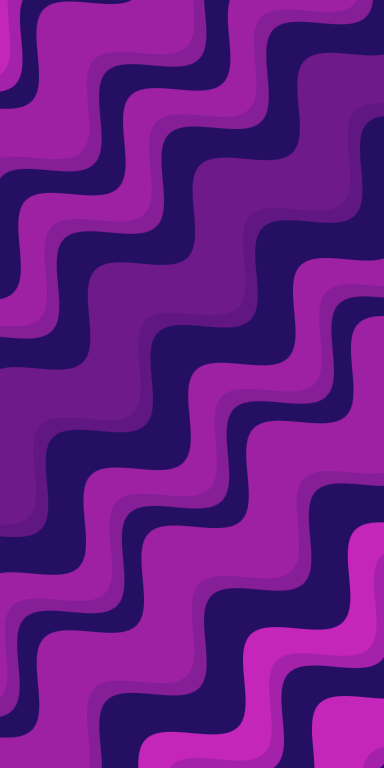
A Shadertoy shader for this background:

```glsl
// Lengths are in canvas widths
const float WAVE_PERIOD = 0.5456;
const float WAVE_HEIGHT = 0.104;
const float WAVE_SHIFT  = 0.091;
const float THIN_WIDTH  = 0.200;
const float WIDE_WIDTH  = 0.326;
const float SHADE_WIDTH = 0.064;
const float SHADE_DEPTH = 0.20;
const float TAU = 6.2831853;

const vec3 NAVY = vec3(0.145, 0.06, 0.39);
const vec3 TONES[3] = vec3[3](
    vec3(0.435, 0.10, 0.54),   // plum
    vec3(0.62, 0.13, 0.645),   // purple
    vec3(0.77, 0.15, 0.73));   // magenta

// Irregular band spacing and tone, from the upper left corner
const int BANDS = 8;
const float BAND_START[BANDS] = float[BANDS](
    -0.044, 0.242, 0.693, 1.055, 1.578, 1.880, 2.409, 2.768);
const int BAND_TONE[BANDS] = int[BANDS](2, 1, 1, 0, 1, 1, 2, 2);

// Diagonal depth, bent by a sine so that level lines become soft stairs
float stairDepth(vec2 p) {
    float along = p.x - p.y;
    return p.x + p.y + WAVE_HEIGHT * cos(TAU * (along - WAVE_SHIFT) / WAVE_PERIOD);
}

// Antialiased step: 0 before the edge, 1 after it
float edgeStep(float edge, float x, float blur) {
    return clamp((x - edge) / blur + 0.5, 0.0, 1.0);
}

void mainImage(out vec4 fragColor, in vec2 fragCoord) {
    // Measure from the upper left, y downward
    vec2 p = vec2(fragCoord.x, iResolution.y - fragCoord.y) / iResolution.x;
    float depth = stairDepth(p);
    float blur = max(fwidth(depth), 1e-5);

    vec3 color = NAVY;
    for (int i = 0; i < BANDS; i++) {
        float start = BAND_START[i];
        float end = start + (i % 2 == 0 ? THIN_WIDTH : WIDE_WIDTH);
        vec3 tone = TONES[BAND_TONE[i]];
        vec3 shade = mix(tone, NAVY, SHADE_DEPTH);

        // Flat band, shaded rim, then the navy gap
        color = mix(color, tone, edgeStep(start, depth, blur));
        color = mix(color, shade, edgeStep(end - SHADE_WIDTH, depth, blur));
        color = mix(color, NAVY, edgeStep(end, depth, blur));
    }
    fragColor = vec4(color, 1.0);
}
```
